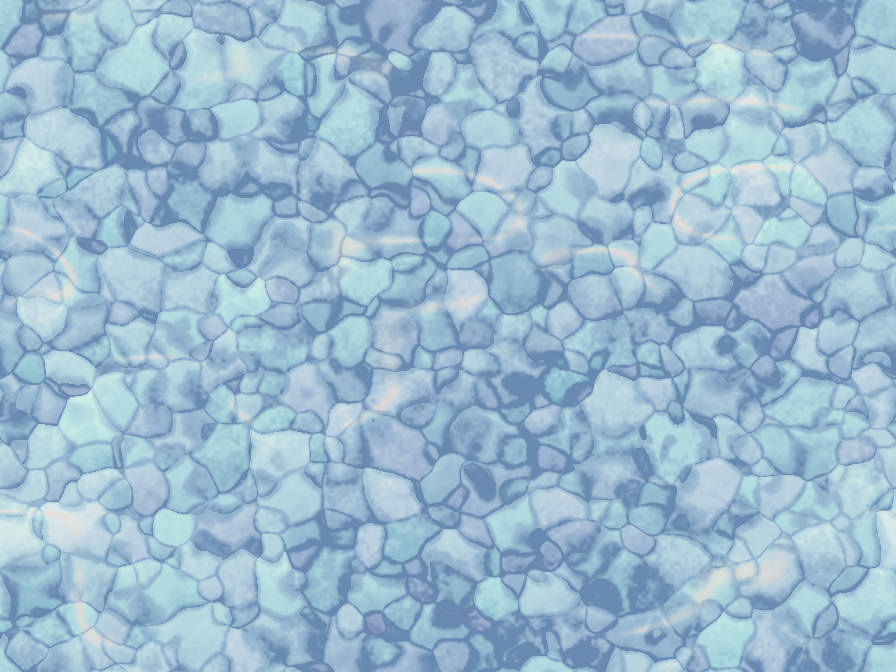
Give the GLSL for this texture, as a WebGL 2 fragment shader.

```glsl
#version 300 es
precision highp float;
precision highp int;

uniform vec2 u_resolution;
out vec4 fragColor;

struct Stone {
    float height;   // topmost surface
    float below;    // next surface under it
    float lift;
    vec2 offset;    // position relative to the stone centre
    vec3 look;      // random tone, tint and roughness
};

// Integer hash: three values from 0 to 1
vec3 hash3(vec2 cell, float seed) {
    uvec3 v = uvec3(cell, seed) * 1664525u + 1013904223u;
    v.x += v.y * v.z; v.y += v.z * v.x; v.z += v.x * v.y;
    v ^= v >> 16u;
    v.x += v.y * v.z; v.y += v.z * v.x; v.z += v.x * v.y;
    return vec3(v) / 4294967295.0;
}

// Value noise that wraps after a whole number of cells
float noise(vec2 uv, vec2 period, float seed) {
    vec2 p = uv * period, c = floor(p), f = fract(p);
    f = f * f * (3.0 - 2.0 * f);
    float a = hash3(mod(c, period), seed).x;
    float b = hash3(mod(c + vec2(1, 0), period), seed).x;
    float d = hash3(mod(c + vec2(0, 1), period), seed).x;
    float e = hash3(mod(c + 1.0, period), seed).x;
    return mix(mix(a, b, f.x), mix(d, e, f.x), f.y);
}

// Scatter rounded stones over a grid, keeping the two highest surfaces
void scatter(vec2 uv, vec2 grid, float level, float seed, inout Stone top) {
    vec2 p = uv * grid, base = floor(p);
    for (int y = -2; y <= 2; y++)
    for (int x = -2; x <= 2; x++) {
        vec2 cell = base + vec2(x, y), id = mod(cell, grid);
        vec3 place = hash3(id, seed), form = hash3(id, seed + 1.0), look = hash3(id, seed + 2.0);
        vec2 offset = p - cell - 0.5 - (place.xy - 0.5) * 0.8;
        float angle = (place.z - 0.5) * 2.5, c = cos(angle), s = sin(angle);
        vec2 radius = mix(0.5, 0.86, form.x) * vec2(1.0, mix(0.58, 0.95, form.y));
        vec2 q = mat2(c, -s, s, c) * offset / radius;
        q.y *= 1.0 + (form.z - 0.5) * 0.7 * clamp(q.x, -1.0, 1.0);
        float dist = pow(dot(pow(abs(q), vec2(2.5)), vec2(1)), 0.4);
        float lift = level + 0.6 * fract(look.x * 7.0 + form.z);
        float height = lift + 1.0 - dist * dist * dist;
        if (height > top.height) {
            top = Stone(height, top.height, lift, offset / radius.x, look);
        } else {
            top.below = max(top.below, height);
        }
    }
}

// Blue shadow through pale aqua light
vec3 ramp(float t) {
    vec3 c = mix(vec3(0.41, 0.54, 0.69), vec3(0.58, 0.71, 0.81), smoothstep(0.0, 0.28, t));
    c = mix(c, vec3(0.71, 0.84, 0.88), smoothstep(0.26, 0.64, t));
    return mix(c, vec3(0.84, 0.92, 0.91), smoothstep(0.62, 1.0, t));
}

void main() {
    vec2 uv = gl_FragCoord.xy / u_resolution;

    // Uneven outlines
    vec2 wobble = vec2(noise(uv, vec2(44, 33), 1.0), noise(uv, vec2(44, 33), 2.0)) - 0.5;
    vec2 bent = uv + wobble * vec2(0.012, 0.016);

    Stone top = Stone(0.0, 0.0, 0.0, vec2(0), vec3(0.5));
    scatter(bent, vec2(17, 13), 0.0, 10.0, top);
    scatter(bent, vec2(27, 20), -0.3, 20.0, top);

    // Mineral grain and mottling
    float mottle = noise(uv, vec2(60, 45), 3.0) - 0.5;
    float grain = noise(uv, vec2(132, 99), 4.0) + noise(uv, vec2(248, 186), 5.0) - 1.0;

    // Shading from above, with soft dark crevices
    float open = smoothstep(0.0, 0.55, top.height - top.below);
    float tone = 0.54 + 0.34 * (top.look.x - 0.5) + 0.22 * (top.lift - 0.3);
    tone += 0.17 * dot(clamp(top.offset, -1.0, 1.0), vec2(-0.25, 0.95));
    tone += 0.15 * mottle + grain * mix(0.06, 0.2, top.look.z);
    tone += 0.3 * (noise(uv, vec2(5, 4), 6.0) - 0.5);
    tone -= 0.36 * (1.0 - open);

    // Wavering bands of refracted light
    vec2 drift = uv + vec2(0.0, 0.05) * (noise(uv, vec2(9, 7), 7.0) - 0.5);
    float ridge = abs(noise(drift, vec2(6, 10), 8.0) - 0.5);
    float patches = smoothstep(0.42, 0.75, noise(uv, vec2(12, 11), 9.0));
    float band = (1.0 - smoothstep(0.0, 0.13, ridge)) * patches;
    float core = (1.0 - smoothstep(0.0, 0.06, ridge)) * patches;
    tone += 0.22 * band;

    // Lavender to aqua tints, then warm fringes
    vec3 color = ramp(clamp(tone, 0.0, 1.0));
    color += (top.look.y - 0.5) * vec3(-0.05, 0.045, 0.0) * open;
    color = mix(color, vec3(0.94, 0.86, 0.82), core * 0.6 * (0.35 + 0.65 * open));
    fragColor = vec4(color, 1.0);
}
```
